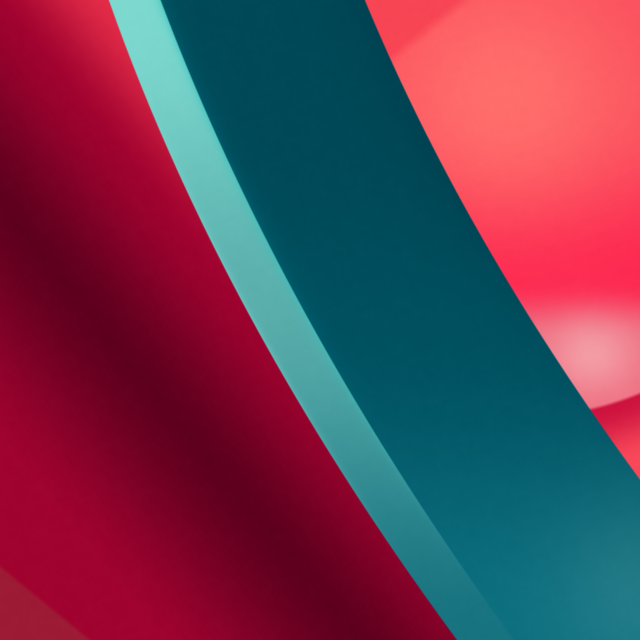
Write a three.js fragment shader that draws this background.

```glsl
// A curved teal ribbon sweeping between folded crimson paper and a pink backdrop.
// Three parabolic edges split the canvas; each part is shaded by smooth gradients,
// soft elliptical glows and creases, with a faint grain of layered sines on top.

#define EDGE_SOFT 0.0017
#define OUTER_EDGE vec3(0.170, 0.351, 0.193)
#define RIDGE_EDGE vec3(0.251, 0.375, 0.177)
#define INNER_EDGE vec3(0.570, 0.414, 0.213)
#define FOLD_START 0.32
#define FOLD_SLOPE 1.22
#define GLOW_CENTER vec2(0.925, 0.555)
#define GRAIN 0.006

varying vec2 vUv;

// Signed distance to the curve x = k.x + k.y * y + k.z * y * y, positive to the right.
float curveDistance(vec2 p, vec3 k) {
  float x = k.x + p.y * (k.y + k.z * p.y);
  float slope = k.y + 2.0 * k.z * p.y;
  return (p.x - x) / sqrt(1.0 + slope * slope);
}

float cover(float d) {
  return smoothstep(-EDGE_SOFT, EDGE_SOFT, d);
}

float glow(vec2 p, vec2 center, vec2 radius) {
  vec2 q = (p - center) / radius;
  return exp(-dot(q, q));
}

// Crimson sheet with a dark diagonal fold.
vec3 crimsonSheet(vec2 p) {
  vec3 shadow = vec3(0.36, 0.0, 0.115);
  vec3 crimson = vec3(0.63, 0.01, 0.185);
  vec3 lit = vec3(0.89, 0.17, 0.28);
  float fold = (FOLD_SLOPE * p.x - p.y + FOLD_START) / length(vec2(FOLD_SLOPE, 1.0));
  vec3 upper = mix(shadow, crimson, smoothstep(-0.02, 0.22, fold));
  upper = mix(upper, lit, smoothstep(0.19, 0.34, fold));
  vec3 lower = mix(shadow, crimson, smoothstep(-0.03, 0.26, -fold));
  vec3 color = mix(lower, upper, smoothstep(-0.012, 0.012, fold));
  // Paler flap in the lower corner
  float flap = (p.y - 0.885 - 0.82 * p.x) / 1.293;
  return mix(color, vec3(0.61, 0.12, 0.21), 0.85 * smoothstep(-0.004, 0.004, flap));
}

// Pale side of the ribbon, dimming downward, with bright rims.
vec3 ribbonSide(vec2 p, float outer, float ridge) {
  vec3 color = mix(vec3(0.49, 0.85, 0.81), vec3(0.35, 0.68, 0.67), smoothstep(0.0, 0.52, p.y));
  color = mix(color, vec3(0.09, 0.45, 0.50), smoothstep(0.45, 1.0, p.y));
  float fade = 1.0 - smoothstep(0.45, 0.95, p.y);
  color = mix(color, vec3(0.22, 0.76, 0.74), 0.65 * fade * exp(ridge / 0.006));
  return mix(color, vec3(0.48, 0.86, 0.82), 0.55 * fade * exp(-outer / 0.004));
}

// Dark face of the ribbon, catching light near the bottom.
vec3 ribbonFace(vec2 p, float ridge, float inner) {
  vec3 color = mix(vec3(0.0, 0.285, 0.345), vec3(0.0, 0.32, 0.38), smoothstep(0.2, 0.6, p.y));
  color = mix(color, vec3(0.045, 0.435, 0.495), smoothstep(0.52, 0.98, p.y));
  color += vec3(0.09, 0.05, 0.04) * glow(p, vec2(1.0, 0.92), vec2(0.14, 0.16));
  float top = 1.0 - smoothstep(0.3, 0.8, p.y);
  color += vec3(0.0, 0.06, 0.06) * top * exp(-ridge / 0.012);
  return color - vec3(0.0, 0.025, 0.025) * top * exp(inner / 0.05);
}

// Pink backdrop: salmon light, hot band, pale glow and a lower seam.
vec3 pinkBackdrop(vec2 p) {
  vec3 color = mix(vec3(0.98, 0.30, 0.36), vec3(0.99, 0.15, 0.31), smoothstep(0.16, 0.42, p.y));
  float salmon = glow(p, vec2(0.79, 0.15), vec2(0.20, 0.19));
  color = mix(color, vec3(1.0, 0.43, 0.42), salmon);
  // Darker facet at the upper left
  float facet = (p.x - 0.725 + 1.25 * p.y) / 1.60;
  color = mix(vec3(0.97, 0.27, 0.33), color, smoothstep(-0.010, 0.012, facet));
  // Pale glow sitting on the seam
  color = mix(color, vec3(0.92, 0.50, 0.55), 0.8 * smoothstep(0.44, 0.53, p.y));
  color = mix(color, vec3(0.96, 0.67, 0.69), 0.75 * glow(p, GLOW_CENTER, vec2(0.07, 0.06)));
  // Red sheet under the seam
  float dx = p.x - 0.92;
  float seam = p.y - 0.640 + 0.22 * dx + 1.2 * dx * dx;
  vec3 under = mix(vec3(0.80, 0.07, 0.24), vec3(0.97, 0.28, 0.35), smoothstep(0.0, 0.10, seam));
  return mix(color, under, smoothstep(-0.004, 0.004, seam));
}

// Faint fibrous grain.
float grain(vec2 p) {
  float sum = 0.0;
  vec2 q = p * 90.0;
  for (int i = 0; i < 4; i++) {
    sum += sin(q.x + 1.7 * sin(q.y)) * sin(q.y + 1.3 * sin(q.x));
    q = mat2(0.8, 0.6, -0.6, 0.8) * q * 1.45 + 2.3;
  }
  return 0.25 * sum;
}

void main() {
  // Work with y running downward from the top edge
  vec2 p = vec2(vUv.x, 1.0 - vUv.y);
  float outer = curveDistance(p, OUTER_EDGE);
  float ridge = curveDistance(p, RIDGE_EDGE);
  float inner = curveDistance(p, INNER_EDGE);

  vec3 color = crimsonSheet(p);
  color = mix(color, ribbonSide(p, max(outer, 0.0), min(ridge, 0.0)), cover(outer));
  color = mix(color, ribbonFace(p, max(ridge, 0.0), min(inner, 0.0)), cover(ridge));
  color = mix(color, pinkBackdrop(p), cover(inner));
  color += GRAIN * grain(p);
  gl_FragColor = vec4(clamp(color, 0.0, 1.0), 1.0);
}
```
